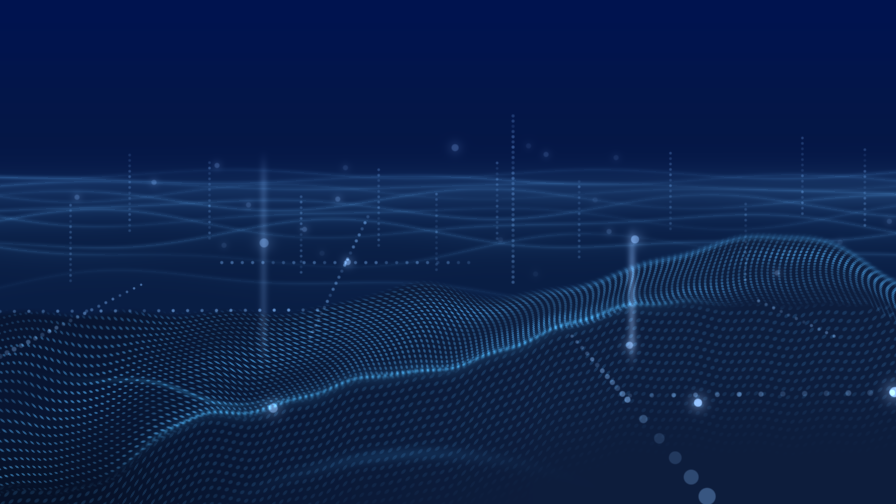
Give the GLSL for this background, as a Shadertoy shader.

```glsl
// A night-blue field of data: hazy wave lines at the horizon, a dotted hill
// in front of them, and dotted beams with soft lights floating above.
// Sheets are warped grids between two height curves; glows are added on top.

float hash(vec2 p) {
    return fract(sin(dot(p, vec2(127.1, 311.7))) * 43758.5);
}

float noise(vec2 p) {
    vec2 i = floor(p), f = fract(p);
    f = f * f * (3.0 - 2.0 * f);
    return mix(mix(hash(i), hash(i + vec2(1, 0)), f.x),
               mix(hash(i + vec2(0, 1)), hash(i + vec2(1, 1)), f.x), f.y);
}

float bell(float x, float w) { return exp(-x * x / (w * w)); }

// Skyline of the dotted hill
float hillTop(float x) {
    return 0.375 + 0.05 * bell(x - 0.82, 0.13) + 0.004 * sin(x * 31.0)
         + 0.157 * bell(x - 1.57, x < 1.57 ? 0.42 : 0.225);
}

// Bright near edge of the hill
float crest(float x) {
    return 0.04 + 0.14 * smoothstep(0.15, 0.42, x) + 0.08 * smoothstep(0.45, 0.8, x)
         + 0.14 * smoothstep(0.8, 1.32, x) + 0.003 * sin(x * 47.0);
}

float disc(float d, float r) {
    float px = 1.0 / iResolution.y;
    return 1.0 - smoothstep(r - px, r + px, d);
}

// Grid of dots; cell is the local spacing in canvas units
float dotGrid(vec2 grid, vec2 cell, float r) {
    return disc(length((fract(grid) - 0.5) * cell), r);
}

// Evenly spaced dots from a to b, with radius running from r0 to r1
float beam(vec2 p, vec2 a, vec2 b, float count, float r0, float r1) {
    vec2 d = b - a;
    float k = round(clamp(dot(p - a, d) / dot(d, d), 0.0, 1.0) * count) / count;
    float shine = 0.35 + 0.65 * hash(vec2(k * count, a.x * 9.0));
    return shine * disc(length(p - a - d * k), mix(r0, r1, k));
}

float light(vec2 p, float x, float y, float r) {
    float d = length(p - vec2(x, y));
    return 0.7 * disc(d, r) + 0.35 * bell(d, r * 2.2);
}

// Soft vertical streak
float streak(vec2 p, float x, float low, float high) {
    return bell(p.x - x, 0.008) * smoothstep(low - 0.04, low + 0.04, p.y)
         * smoothstep(high + 0.04, high - 0.04, p.y);
}

void mainImage(out vec4 fragColor, in vec2 fragCoord) {
    vec2 p = fragCoord / iResolution.xy * vec2(1.7778, 1.0);
    float top = hillTop(p.x), edge = crest(p.x);

    // Sky and horizon haze
    vec3 col = mix(vec3(0.018, 0.09, 0.275), vec3(0.0, 0.075, 0.31), smoothstep(0.7, 1.0, p.y));
    col = mix(vec3(0.035, 0.115, 0.265), col, smoothstep(0.5, 0.72, p.y));
    col += vec3(0.045, 0.07, 0.075) * bell(p.y - 0.625, 0.045) * (0.55 + 0.25 * p.x);

    // Far wave lines, closer together toward the horizon
    for (float k = 0.0; k < 11.0; k++) {
        float y = mix(0.43, 0.655, sqrt(k / 10.0)) + mix(0.028, 0.006, k / 10.0)
                * (sin(p.x * (4.0 + k * 0.45) + k * 2.3) + 0.5 * sin(p.x * 9.0 + k * 4.1));
        float wave = bell(p.y - y, 0.004) + 0.45 * step(p.y, y) * exp((p.y - y) * 45.0);
        col += vec3(0.047, 0.08, 0.098) * wave * (0.25 + 0.75 * noise(vec2(p.x * 3.0, k * 5.0)));
    }

    // Hill body and the dark ground before it
    float body = smoothstep(0.012, -0.008, p.y - top);
    vec3 ground = mix(vec3(0.03, 0.08, 0.185), vec3(0.052, 0.113, 0.233), smoothstep(0.1, 1.2, p.x));
    ground *= 1.0 - 0.25 * smoothstep(0.2, 0.0, p.y) * smoothstep(0.6, 0.0, p.x);
    col = mix(col, ground, body * 0.92);

    // Dotted hill, rows bending from the skyline to the crest
    float span = max(top - edge, 0.075), v = (top - p.y) / span;
    vec2 grid = vec2(p.x * 80.0 + (p.x - 1.57) * v * 12.0 + 2.0 * sin(v * 3.0 + p.x * 4.0),
                     v * 20.0 + 0.7 * sin(p.x * 14.0 + v * 5.0));
    float inside = body * smoothstep(1.08, 0.95, v) * (0.3 + 0.9 * noise(vec2(p.x * 6.0 + v * 2.0, v * 4.0)));
    inside *= 1.0 - 0.65 * smoothstep(1.25, 1.6, p.x) * smoothstep(0.2, 0.9, v);
    col += vec3(0.15, 0.32, 0.41) * inside * dotGrid(grid, vec2(0.0125, span / 20.0), 0.0028);
    col += vec3(0.06, 0.14, 0.18) * bell(p.y - top, 0.006) * smoothstep(0.9, 1.4, p.x);

    // Glowing crest with a beaded core, and a fold to its left
    float lit = smoothstep(0.2, 0.4, p.x) * smoothstep(1.5, 1.15, p.x);
    float core = bell(p.y - edge, 0.0045) * (0.55 + 0.45 * sin(p.x * 520.0));
    col += vec3(0.13, 0.32, 0.4) * lit * (core + 0.22 * bell(p.y - edge, 0.018));
    float fold = 0.25 - 0.05 * smoothstep(0.2, 0.5, p.x) + 0.006 * sin(p.x * 25.0);
    col += vec3(0.06, 0.16, 0.2) * bell(p.y - fold, 0.005) * bell(p.x - 0.36, 0.15);

    // Faint dots and a blurred swell below the crest
    float below = edge - p.y;
    float front = smoothstep(0.0, 0.02, below) * smoothstep(0.32, 0.1, below);
    grid = vec2(p.x * 62.0 + below * 30.0, below * 62.0 + sin(p.x * 7.0));
    col += vec3(0.045, 0.1, 0.13) * front * dotGrid(grid, vec2(0.016), 0.004);
    float swell = 0.1 - 0.6 * (p.x - 0.85) * (p.x - 0.85);
    col += vec3(0.025, 0.07, 0.095) * bell(p.y - swell, 0.014) * bell(p.x - 0.78, 0.2);

    // Dotted beams: level, slanted, then upright
    float dots = beam(p, vec2(0, 0.382), vec2(0.63, 0.385), 22.0, 0.003, 0.003)
        + 0.6 * beam(p, vec2(0.44, 0.479), vec2(0.93, 0.479), 24.0, 0.003, 0.003)
        + 0.7 * beam(p, vec2(1.25, 0.215), vec2(1.77, 0.221), 12.0, 0.004, 0.006)
        + 0.7 * beam(p, vec2(1.135, 0.333), vec2(1.245, 0.207), 11.0, 0.003, 0.006)
        + 0.5 * beam(p, vec2(1.245, 0.207), vec2(1.403, 0.015), 5.0, 0.006, 0.017)
        + 0.7 * beam(p, vec2(0.73, 0.57), vec2(0.615, 0.33), 20.0, 0.003, 0.003)
        + 0.8 * beam(p, vec2(0, 0.293), vec2(0.28, 0.435), 20.0, 0.005, 0.002)
        + 0.6 * beam(p, vec2(1.505, 0.403), vec2(1.655, 0.333), 10.0, 0.003, 0.003)
        + 0.5 * beam(p, vec2(1.018, 0.44), vec2(1.018, 0.77), 32.0, 0.003, 0.003);
    for (float k = 0.0; k < 12.0; k++) {
        vec2 foot = vec2(0.14 + k * 0.146 + 0.03 * sin(k * 5.0), 0.43 + 0.15 * hash(vec2(k, 3)));
        dots += 0.4 * beam(p, foot, foot + vec2(0, 0.15), 14.0, 0.0025, 0.0025);
    }
    col += vec3(0.34, 0.45, 0.54) * dots;

    // Blurred streaks, their lights and scattered sparks
    float glow = 0.17 * streak(p, 0.523, 0.3, 0.67) + 0.38 * streak(p, 1.254, 0.3, 0.52)
        + light(p, 1.385, 0.201, 0.008) + light(p, 1.775, 0.222, 0.01)
        + 0.6 * light(p, 0.542, 0.19, 0.009) + 0.55 * light(p, 1.26, 0.525, 0.008)
        + 0.55 * light(p, 1.249, 0.315, 0.007) + 0.6 * light(p, 0.69, 0.48, 0.006)
        + 0.4 * light(p, 0.524, 0.518, 0.009) + 0.3 * light(p, 0.903, 0.707, 0.007);
    for (float k = 0.0; k < 20.0; k++)
        glow += 0.3 * hash(vec2(k, 12)) * light(p, 1.778 * hash(vec2(k, 7)), 0.45 + 0.27 * hash(vec2(k, 18)), 0.005);
    fragColor = vec4(col + vec3(0.52, 0.63, 0.74) * glow, 1.0);
}
```
